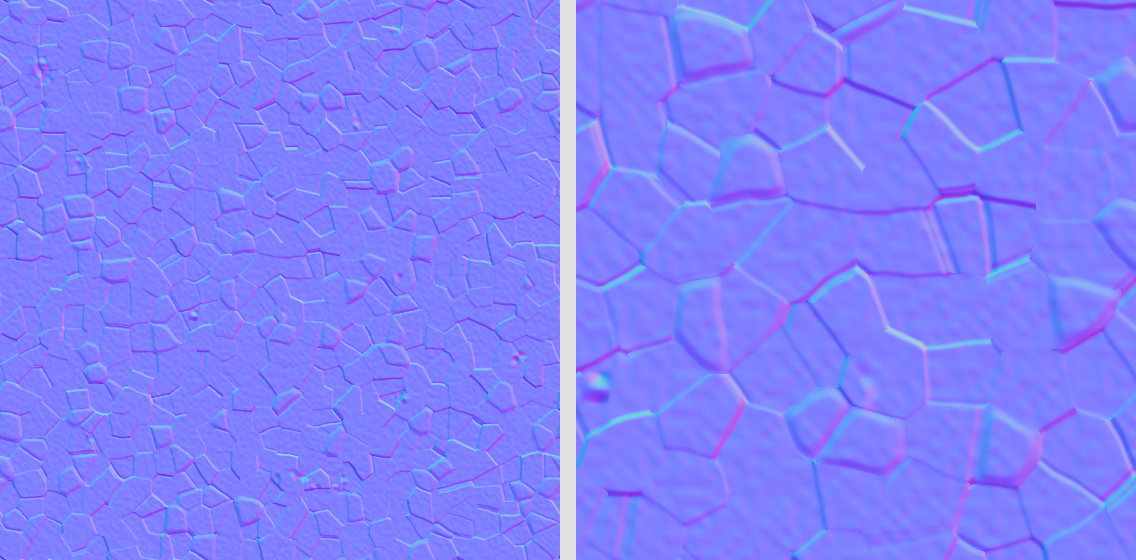
Left, the full canvas; right, a detail of the centre.
A Shadertoy shader for this texture map:

```glsl
#define CELLS 26.0          // cells across the canvas
#define SIZE_VARIATION 0.22 // spread of the cell weights
#define LINE_WIDTH 0.038    // edge softness, in cells
#define STEP_SLOPE 1.75     // slope between cells of unequal height
#define GROOVE_SLOPE 0.85   // slope of the walls of open joints
#define MAX_GAP 0.11        // half width of the widest joint
#define PEBBLE_SHARE 0.12   // share of rounded cells
#define PEBBLE_ROUNDING 0.06
#define GRAIN_SCALE 170.0
#define GRAIN_SLOPE 0.15
#define ROUGH_SLOPE 1.5     // slope inside the sparse rough patches

vec3 hash3(vec2 p) {
    vec3 q = fract(p.xyx * vec3(0.1031, 0.1030, 0.0973));
    q += dot(q, q.yxz + 33.33);
    return fract((q.xxy + q.yzz) * q.zyx);
}

float valueNoise(vec2 p) {
    vec2 i = floor(p), f = fract(p);
    f = f * f * (3.0 - 2.0 * f);
    float low = mix(hash3(i).x, hash3(i + vec2(1, 0)).x, f.x);
    float high = mix(hash3(i + vec2(0, 1)).x, hash3(i + vec2(1, 1)).x, f.x);
    return mix(low, high, f.y);
}

vec2 noiseSlope(vec2 p) {
    vec2 e = vec2(0.4, 0.0);
    return vec2(valueNoise(p - e.xy) - valueNoise(p + e.xy),
                valueNoise(p - e.yx) - valueNoise(p + e.yx));
}

float bell(float x) { return exp(-x * x); }

vec2 wrapId(vec2 id) { return mod(id, CELLS); }

// Seed offset from p in xy, weighted squared distance in z
vec3 seedAt(vec2 id, vec2 p) {
    vec3 h = hash3(wrapId(id) + 7.0);
    vec2 r = id + h.xy - p;
    return vec3(r, dot(r, r) - SIZE_VARIATION * h.z);
}

vec2 crackedSlope(vec2 p) {
    vec2 base = floor(p), id = base;
    vec3 own = vec3(0.0, 0.0, 1e3);

    // Cell that owns this point
    for (int y = -2; y <= 2; y++)
    for (int x = -2; x <= 2; x++) {
        vec2 other = base + vec2(x, y);
        vec3 s = seedAt(other, p);
        if (s.z < own.z) { own = s; id = other; }
    }

    vec3 trait = hash3(wrapId(id) + 91.0);
    float pebble = step(1.0 - PEBBLE_SHARE, trait.y);
    vec2 slope = vec2(0.0), roundDir = vec2(0.0);
    float roundSum = 1e-6;

    // Steps and joints towards each neighbour
    for (int y = -2; y <= 2; y++)
    for (int x = -2; x <= 2; x++) {
        vec2 other = id + vec2(x, y);
        if (x == 0 && y == 0) continue;
        vec3 s = seedAt(other, p);
        vec2 between = s.xy - own.xy;
        float span = max(length(between), 0.02);
        vec2 outward = between / span;
        float dist = (s.z - own.z) / (2.0 * span);

        vec3 edge = hash3(wrapId(id) + wrapId(other) + 211.0);
        float visible = smoothstep(0.05, 0.4, edge.x) * (1.0 - 0.6 * pebble);
        float drop = trait.x - hash3(wrapId(other) + 91.0).x;
        float joint = step(0.62, edge.y);
        float gap = mix(LINE_WIDTH, MAX_GAP, smoothstep(0.7, 1.0, edge.y));
        float wall = GROOVE_SLOPE * (edge.z - 0.15) * joint;

        slope += outward * visible * (STEP_SLOPE * drop * bell(dist / LINE_WIDTH)
               + wall * bell((dist - gap) / LINE_WIDTH));

        float w = exp(-dist / PEBBLE_ROUNDING);
        roundDir += outward * w;
        roundSum += w;
    }

    // Rounded rim of pebble cells
    float rimDist = -PEBBLE_ROUNDING * log(roundSum);
    float rim = bell((rimDist - 0.06) / (1.7 * LINE_WIDTH));
    slope += pebble * 0.5 * rim * roundDir / roundSum;
    return slope * vec2(0.85, 1.1);
}

void mainImage(out vec4 fragColor, in vec2 fragCoord) {
    vec2 uv = fragCoord / iResolution.y;

    // Slightly bent cell edges
    vec2 bend = vec2(valueNoise(uv * 60.0), valueNoise(uv * 60.0 + 37.0)) - 0.5;
    vec2 slope = crackedSlope(uv * CELLS + 0.07 * bend);

    // Fine grain and a few crumbled patches
    slope += GRAIN_SLOPE * noiseSlope(uv * GRAIN_SCALE);
    float rough = smoothstep(0.86, 0.95, valueNoise(uv * 14.0 + 5.0));
    rough *= smoothstep(0.4, 0.65, valueNoise(uv * 55.0));
    slope += ROUGH_SLOPE * rough * noiseSlope(uv * 115.0 + 19.0);

    // Soft limit, then encode the normal
    slope /= 1.0 + 0.6 * length(slope);
    vec3 normal = normalize(vec3(slope, 1.0));
    fragColor = vec4(0.5 + 0.5 * normal, 1.0);
}
```
